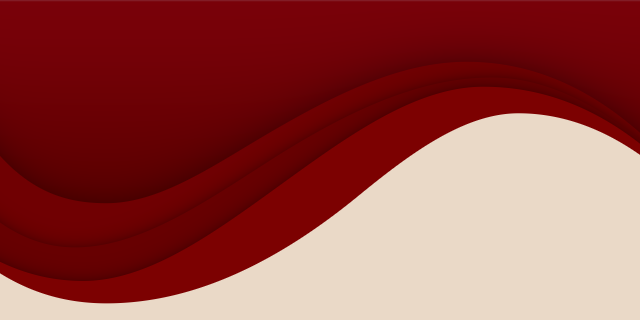
This background is drawn by a Shadertoy shader. Its source:

```glsl
#define CREAM vec3(0.918, 0.851, 0.780)
#define RIBBON_RED vec3(0.488, 0.004, 0.004)
#define LOWER_RED vec3(0.405, 0.0, 0.004)
#define UPPER_RED vec3(0.440, 0.0, 0.006)
#define SKY_TOP vec3(0.475, 0.004, 0.035)
#define SKY_BOTTOM vec3(0.370, 0.0, 0.0)
#define RIM_COLOR vec3(0.510, 0.110, 0.150)
#define RIM_WIDTH 0.004
#define SHADE_DEPTH 0.24
#define SKY_SHADE_WIDTH 0.055
#define FOLD_SHADE_WIDTH 0.022

// Cubic between two knots (x, height, slope); returns height and slope.
vec2 cubicSpan(float x, vec3 a, vec3 b) {
    float span = b.x - a.x;
    float t = (x - a.x) / span;
    float rise = b.y - a.y;
    float m0 = a.z * span;
    float m1 = b.z * span;
    float c2 = 3.0 * rise - 2.0 * m0 - m1;
    float c3 = m0 + m1 - 2.0 * rise;
    return vec2(a.y + t * (m0 + t * (c2 + t * c3)),
                (m0 + t * (2.0 * c2 + 3.0 * t * c3)) / span);
}

// Approximate signed distance to a wave, positive above it.
float waveDistance(vec2 p, vec3 left, vec3 trough, vec3 middle, vec3 crest, vec3 right) {
    vec2 wave = p.x < trough.x ? cubicSpan(p.x, left, trough)
              : p.x < middle.x ? cubicSpan(p.x, trough, middle)
              : p.x < crest.x  ? cubicSpan(p.x, middle, crest)
                               : cubicSpan(p.x, crest, right);
    return (p.y - wave.x) / sqrt(1.0 + wave.y * wave.y);
}

// Darkening that fades away from a fold.
float foldShade(float dist, float width) {
    return 1.0 - SHADE_DEPTH * exp(-max(dist, 0.0) / width);
}

float coverage(float dist) {
    return clamp(dist * iResolution.y + 0.5, 0.0, 1.0);
}

void mainImage(out vec4 fragColor, in vec2 fragCoord) {
    vec2 p = vec2(2.0, 1.0) * fragCoord / iResolution.xy;

    // Wave edges, from the lowest to the highest
    float ribbon = waveDistance(p, vec3(0.0, 0.146, -0.62), vec3(0.333, 0.052, 0.0),
        vec3(1.12, 0.388, 0.82), vec3(1.62, 0.646, 0.0), vec3(2.0, 0.516, -0.70));
    float lowerFold = waveDistance(p, vec3(0.0, 0.182, -0.48), vec3(0.260, 0.122, 0.0),
        vec3(0.833, 0.391, 0.72), vec3(1.51, 0.729, 0.0), vec3(2.0, 0.551, -0.78));
    float upperFold = waveDistance(p, vec3(0.0, 0.305, -0.70), vec3(0.234, 0.227, 0.0),
        vec3(0.841, 0.497, 0.64), vec3(1.536, 0.758, 0.0), vec3(2.0, 0.563, -0.80));
    float sky = waveDistance(p, vec3(0.0, 0.513, -1.10), vec3(0.333, 0.365, 0.0),
        vec3(0.781, 0.549, 0.60), vec3(1.458, 0.807, 0.0), vec3(2.0, 0.585, -0.88));

    // Stack the layers upward over the cream base
    vec3 skyColor = mix(SKY_BOTTOM, SKY_TOP, smoothstep(0.3, 1.05, p.y));
    vec3 color = mix(CREAM, RIBBON_RED, coverage(ribbon));
    color = mix(color, LOWER_RED * foldShade(lowerFold, FOLD_SHADE_WIDTH), coverage(lowerFold));
    color = mix(color, UPPER_RED * foldShade(upperFold, FOLD_SHADE_WIDTH), coverage(upperFold));
    color = mix(color, skyColor * foldShade(sky, SKY_SHADE_WIDTH), coverage(sky));

    // Thin pale rim along the top
    color = mix(color, RIM_COLOR, coverage(p.y - 1.0 + RIM_WIDTH));
    fragColor = vec4(color, 1.0);
}
```
